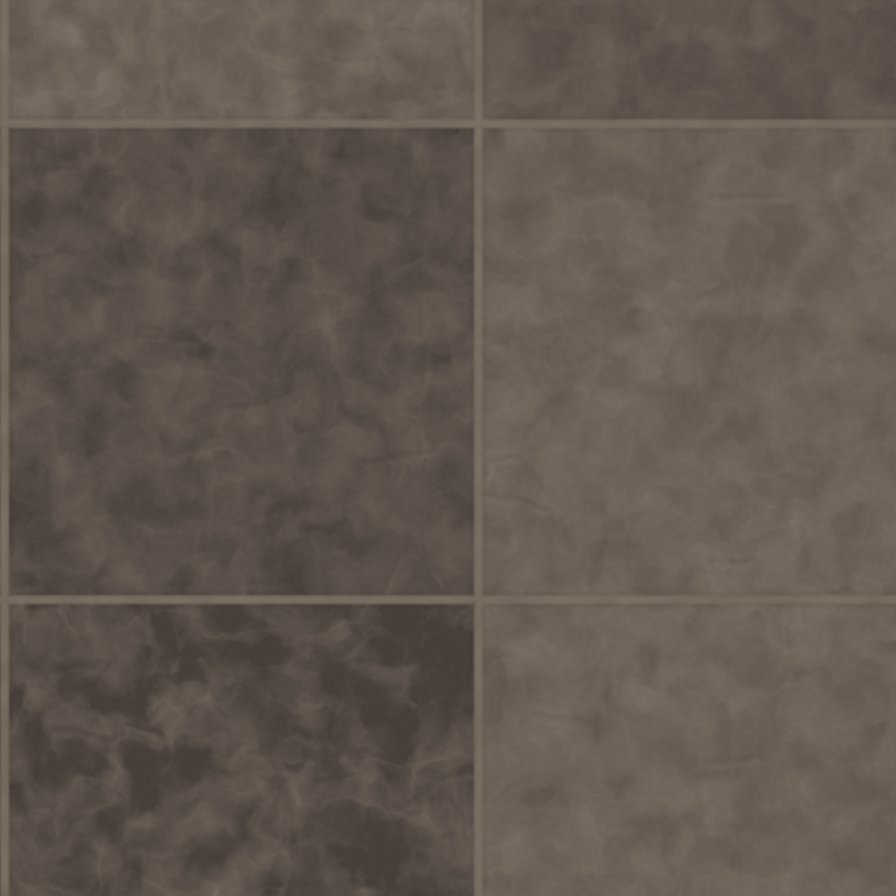
This texture is drawn by a Shadertoy shader. Its source:

```glsl
float hash(vec2 p) {
    vec3 q = fract(p.xyx * vec3(0.1031, 0.1030, 0.0973));
    q += dot(q, q.yzx + 33.33);
    return fract((q.x + q.y) * q.z);
}

float noise(vec2 p) {
    vec2 i = floor(p), f = fract(p);
    f = f * f * f * (f * (f * 6.0 - 15.0) + 10.0);
    return mix(mix(hash(i), hash(i + vec2(1, 0)), f.x),
               mix(hash(i + vec2(0, 1)), hash(i + vec2(1, 1)), f.x), f.y);
}

float fbm(vec2 p) {
    float sum = 0.0, amp = 0.5;
    for (int i = 0; i < 5; i++) {
        sum += amp * noise(p);
        p = mat2(1.6, 1.2, -1.2, 1.6) * p + 17.3;
        amp *= 0.5;
    }
    return sum / 0.97;
}

float segmentDistance(vec2 p, vec2 a, vec2 b) {
    vec2 ab = b - a;
    return length(p - a - ab * clamp(dot(p - a, ab) / dot(ab, ab), 0.0, 1.0));
}

// Thin bright ridges where warped noise crosses its middle value
float veins(vec2 p) {
    float ridge = 1.0 - abs(2.0 * noise(p) - 1.0);
    return pow(ridge, 5.0);
}

// Brightness and mottling strength of each tile, by column and row
vec2 tileTone(vec2 id) {
    if (id.x > 0.5) return id.y > 0.5 ? vec2(0.51, 0.65) : vec2(0.81, 0.62);
    if (id.y > 0.5) return vec2(0.83, 0.8);
    return id.y < -0.5 ? vec2(0.20, 1.3) : vec2(0.33, 0.85);
}

// Stone brightness, 0 dark to 1 light
float stone(vec2 p, vec2 id) {
    vec2 tone = tileTone(id);
    vec2 q = p + 9.0 * vec2(hash(id + 20.0), hash(id + 51.0));
    vec2 warp = vec2(fbm(q * 20.0), fbm(q * 20.0 + 40.0)) - 0.5;
    vec2 w = q + 0.045 * warp;

    float mottle = 1.05 * (fbm(w * 28.0) - 0.5) + 0.3 * (fbm(q * 6.0) - 0.5);
    mottle += 0.24 * veins(w * 24.0) * noise(q * 14.0) - 0.035;
    mottle += 0.2 * veins(w * vec2(18.0, 36.0) + 7.0) * noise(q * 10.0 + 3.0) - 0.03;

    // Scattered dark pits
    mottle -= 0.2 * smoothstep(0.68, 0.95, noise(w * vec2(36.0, 31.0) + 5.0));

    // Faint scratches, each dark with a light lower lip
    for (int i = 0; i < 6; i++) {
        vec2 seed = id * 13.0 + float(i) * 3.7 + 60.0;
        vec2 a = vec2(hash(seed), hash(seed + 5.0)) * 0.5;
        float angle = 0.5 * (hash(seed + 9.0) - 0.5);
        vec2 b = a + (0.03 + 0.06 * hash(seed + 2.0)) * vec2(cos(angle), sin(angle));
        vec2 s = p + 0.02 * warp;
        float fade = 0.2 * hash(seed + 7.0);
        mottle -= fade * smoothstep(0.006, 0.0, segmentDistance(s, a, b));
        mottle += 0.8 * fade * smoothstep(0.007, 0.0, segmentDistance(s + vec2(0, 0.008), a, b));
    }
    return tone.x + tone.y * mottle;
}

void mainImage(out vec4 fragColor, in vec2 fragCoord) {
    vec2 p = fragCoord / iResolution.y;

    // Large square tiles, offset so the edges cut them
    vec2 pitch = vec2(0.5287, 0.5312);
    vec2 grid = (p - vec2(0.0052, 0.3307)) / pitch;
    vec2 id = floor(grid);
    vec2 local = fract(grid) * pitch;
    vec2 edge = min(local, pitch - local);
    float d = min(edge.x, edge.y);

    vec3 darkStone = vec3(0.305, 0.267, 0.246);
    vec3 lightStone = vec3(0.450, 0.411, 0.370);
    vec3 grout = vec3(0.465, 0.418, 0.370);

    vec3 color = mix(darkStone, lightStone, clamp(stone(local, id), -0.15, 1.25));

    // Soft shade along the tile border, then the rounded joint
    color *= 1.0 - 0.05 * smoothstep(0.012, 0.005, d);
    float soft = max(0.0024, 0.7 / iResolution.y);
    float joint = 1.0 - smoothstep(0.0050 - soft, 0.0050 + soft, d);
    vec3 jointColor = grout * (1.03 - 9.0 * d + 0.08 * (noise(p * 40.0) - 0.5));
    color = mix(color, jointColor, 0.95 * joint);

    // Fine grain
    color += 0.012 * (noise(p * 230.0) - 0.5);
    fragColor = vec4(color, 1.0);
}
```
